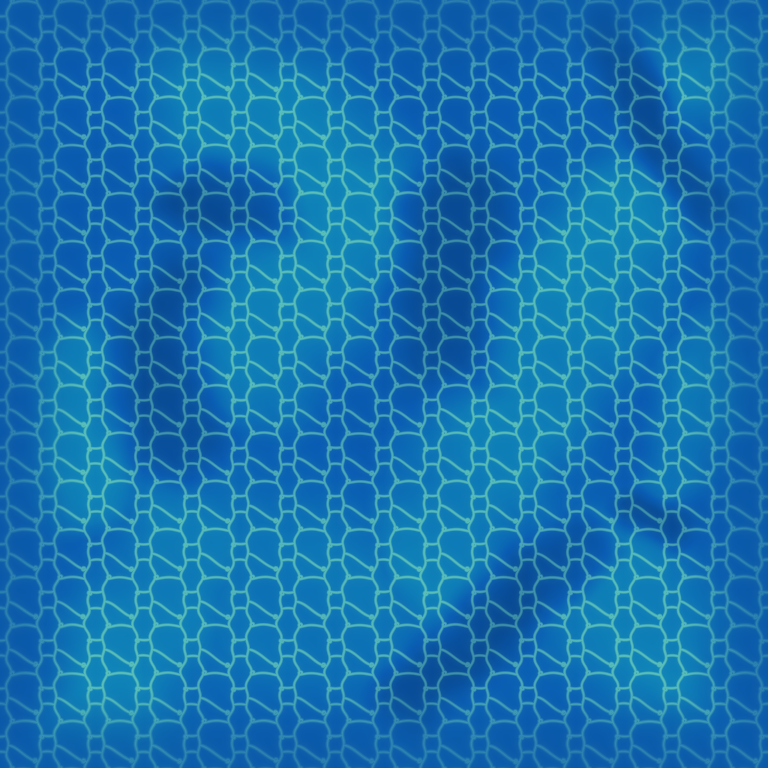
A three.js fragment shader for this pattern:

```glsl
// A rippling net of pale aqua lines, 16 by 16 repeats, over a marbled blue wash.
// Each repeat has a tall and a small cell in a wavy column, joined to the next
// column by two bent links; broad warped strokes tint the wash.
varying vec2 vUv;

const float REPEATS = 16.0;
const float TAU = 6.2831853;
const float LINE_HALF = 0.027;
const float LINE_SOFT = 0.024;
const float EDGE_BLUR = 0.022;
const float CAP_HEIGHT = 0.34;
const float KNOT_RADIUS = 0.032;
const float WOBBLE = 0.025;
const vec3 DEEP = vec3(0.03, 0.29, 0.58);
const vec3 BLUE = vec3(0.035, 0.36, 0.70);
const vec3 TEAL = vec3(0.055, 0.51, 0.72);
const vec3 BORDER = vec3(0.04, 0.345, 0.65);
const vec3 LINE = vec3(0.43, 0.81, 0.72);

vec2 gradient(vec2 cell) {
  float h = fract(sin(dot(cell, vec2(127.1, 311.7))) * 43758.5);
  return vec2(cos(TAU * h), sin(TAU * h));
}

float gradientNoise(vec2 p) {
  vec2 i = floor(p);
  vec2 f = p - i;
  vec2 s = f * f * f * (f * (f * 6.0 - 15.0) + 10.0);
  float a = dot(gradient(i), f);
  float b = dot(gradient(i + vec2(1.0, 0.0)), f - vec2(1.0, 0.0));
  float c = dot(gradient(i + vec2(0.0, 1.0)), f - vec2(0.0, 1.0));
  float d = dot(gradient(i + 1.0), f - 1.0);
  return mix(mix(a, b, s.x), mix(c, d, s.x), s.y);
}

vec2 noisePair(vec2 p) {
  return vec2(gradientNoise(p), gradientNoise(p + 37.3));
}

// Soft-edged capsule from a to b
float stroke(vec2 p, vec2 a, vec2 b, float radius) {
  vec2 ab = b - a;
  float t = clamp(dot(p - a, ab) / dot(ab, ab), 0.0, 1.0);
  return 1.0 - smoothstep(0.25 * radius, 1.35 * radius, length(p - a - t * ab));
}

// Distance to a curve that repeats every unit of height
float curveDistance(float y, float curve, float slope) {
  return abs(fract(y - curve + 0.5) - 0.5) / sqrt(1.0 + slope * slope);
}

float knot(vec2 q, vec2 center) {
  vec2 d = fract(q - center + 0.5) - 0.5;
  return abs(length(d) - KNOT_RADIUS);
}

float netDistance(vec2 p) {
  vec2 q = fract(p + 0.5) - 0.5;
  float u = fract(p.x);

  // Column walls: wide at the tall cell, pinched at the caps
  float wall = 0.17 + 0.035 * (cos(TAU * q.y) + cos(2.0 * TAU * q.y));
  float wallSlope = -0.035 * TAU * (sin(TAU * q.y) + 2.0 * sin(2.0 * TAU * q.y));
  float side = abs(q.x) - wall;
  float d = abs(side) / sqrt(1.0 + wallSlope * wallSlope);

  // Caps between tall and small cells
  float cap = abs(abs(q.y) - CAP_HEIGHT + q.x * q.x);
  d = min(d, max(cap, side));

  // Falling link and gently waved link between columns
  float t = clamp((u - 0.15) / 0.65, 0.0, 1.0);
  float fall = mix(0.47, 0.14, t * t * (3.0 - 2.0 * t));
  float link = curveDistance(q.y, fall, 3.05 * t * (1.0 - t));
  float phase = TAU * (u - 0.25);
  float wave = -0.06 + 0.04 * sin(phase);
  link = min(link, curveDistance(q.y, wave, 0.25 * cos(phase)));
  d = min(d, max(link, -side));

  // Small eyes where links meet walls
  d = min(d, knot(q, vec2(0.26, -0.02)));
  d = min(d, knot(q, vec2(0.74, 0.15)));
  return min(d, knot(q, vec2(-0.13, -0.35)));
}

// Wash tone: positive is teal, negative is deep blue
float washTone(vec2 uv) {
  vec2 p = uv + 0.045 * noisePair(uv * 5.0) + 0.02 * noisePair(uv * 13.0);
  float light = stroke(p, vec2(0.28, 0.87), vec2(0.45, 0.76), 0.11);
  light = max(light, stroke(p, vec2(0.45, 0.73), vec2(0.34, 0.55), 0.10));
  light = max(light, stroke(p, vec2(0.80, 0.69), vec2(0.69, 0.49), 0.11));
  light = max(light, stroke(p, vec2(0.65, 0.45), vec2(0.57, 0.26), 0.09));
  light = max(light, stroke(p, vec2(0.11, 0.53), vec2(0.11, 0.37), 0.07));
  light = max(light, stroke(p, vec2(0.23, 0.27), vec2(0.15, 0.09), 0.11));
  light = max(light, 0.7 * stroke(p, vec2(0.25, 0.27), vec2(0.42, 0.20), 0.14));
  light = max(light, stroke(p, vec2(0.81, 0.22), vec2(0.87, 0.15), 0.11));
  light = max(light, stroke(p, vec2(0.91, 0.94), vec2(0.95, 0.90), 0.08));
  light = max(light, 0.8 * stroke(p, vec2(0.91, 0.53), vec2(0.90, 0.40), 0.06));
  float dark = stroke(p, vec2(0.59, 0.72), vec2(0.57, 0.55), 0.075);
  dark = max(dark, stroke(p, vec2(0.22, 0.60), vec2(0.23, 0.42), 0.06));
  dark = max(dark, stroke(p, vec2(0.27, 0.73), vec2(0.34, 0.73), 0.06));
  dark = max(dark, stroke(p, vec2(0.79, 0.95), vec2(0.92, 0.73), 0.04));
  dark = max(dark, stroke(p, vec2(0.53, 0.10), vec2(0.75, 0.28), 0.05));
  dark = max(dark, stroke(p, vec2(0.84, 0.33), vec2(0.88, 0.31), 0.04));
  return clamp(0.9 * light - dark + 0.35 * gradientNoise(uv * 6.0), -1.0, 1.0);
}

void main() {
  vec2 inset = min(vUv, 1.0 - vUv);
  float border = 1.0 - smoothstep(0.01, 0.12, min(inset.x, inset.y));
  float tone = washTone(vUv);
  vec3 color = mix(BLUE, TEAL, max(tone, 0.0));
  color = mix(color, DEEP, max(-tone, 0.0));
  color = mix(color, BORDER, 0.7 * border);

  // Lines grow fainter and softer on deep blue and at the border
  float d = netDistance(vUv * REPEATS + WOBBLE * noisePair(vUv * 24.0));
  float soft = LINE_SOFT + EDGE_BLUR * border;
  float line = 1.0 - smoothstep(LINE_HALF - soft, LINE_HALF + soft, d);
  float strength = (0.66 + 0.14 * tone) * (1.0 - 0.4 * border);
  float glow = 0.10 * exp(-d * 14.0);
  gl_FragColor = vec4(mix(color, LINE, max(line * strength, glow)), 1.0);
}
```
